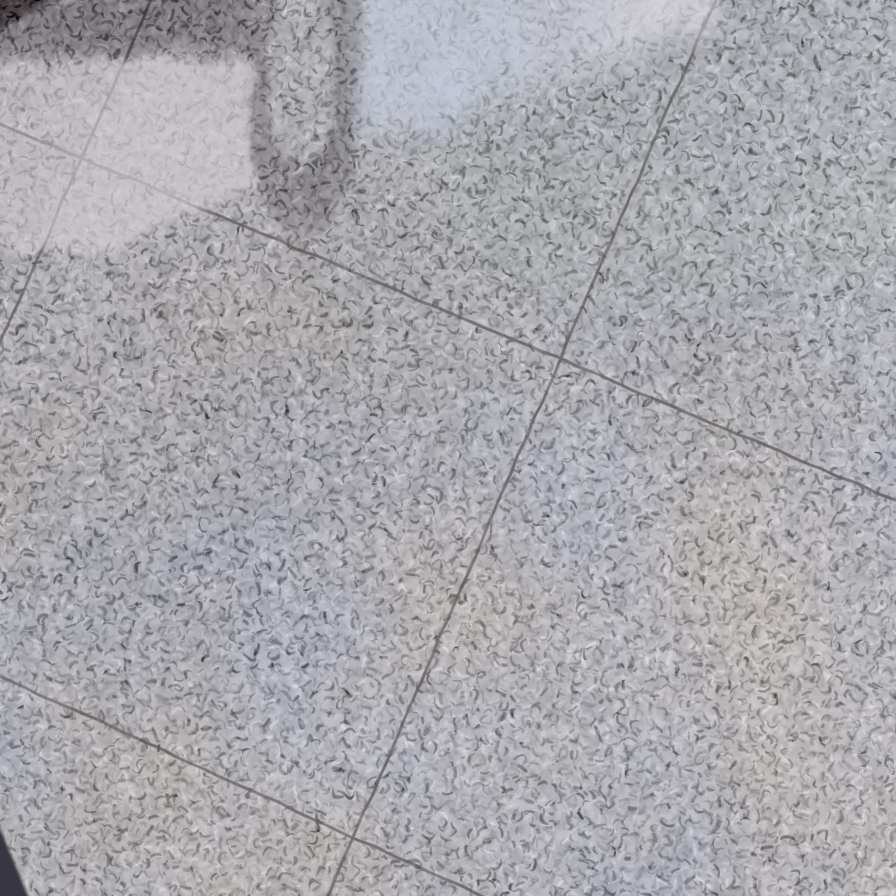
Reproduce this texture procedurally as a Shadertoy shader.

```glsl
vec4 hash4(vec2 p) {
    vec4 q = fract(p.xyxy * vec4(0.1031, 0.1030, 0.0973, 0.1099));
    q += dot(q, q.wzxy + 33.33);
    return fract((q.xxyz + q.yzzw) * q.zywx);
}

float noise(vec2 p) {
    vec2 i = floor(p), f = fract(p);
    f = f * f * (3.0 - 2.0 * f);
    return mix(mix(hash4(i).x, hash4(i + vec2(1, 0)).x, f.x),
               mix(hash4(i + vec2(0, 1)).x, hash4(i + vec2(1, 1)).x, f.x), f.y);
}

float fbm(vec2 p) {
    return 0.55 * noise(p) + 0.3 * noise(p * 2.1 + 7.0) + 0.15 * noise(p * 4.3 + 19.0);
}

// Short bent strokes, one per cell, each with its own angle and strength
float flecks(vec2 p, float seed) {
    vec2 cell = floor(p);
    float ink = 0.0;
    for (int y = -1; y <= 1; y++)
    for (int x = -1; x <= 1; x++) {
        vec2 id = cell + vec2(x, y);
        vec4 h = hash4(id + seed);
        vec4 k = hash4(id + seed + 57.0);
        vec2 q = p - id - h.xy;
        float a = 6.2832 * h.z;
        q = mat2(cos(a), -sin(a), sin(a), cos(a)) * q;
        q.y += (k.x - 0.5) * 2.8 * q.x * q.x;
        q.x -= clamp(q.x, -0.12 - 0.32 * k.y, 0.12 + 0.32 * k.y);
        float shape = 1.0 - smoothstep(0.05, 0.19 + 0.08 * k.z, length(q));
        ink = max(ink, shape * mix(0.25, 1.0, h.w * h.w));
    }
    return ink;
}

// Thin groove through point a along direction dir
float joint(vec2 p, vec2 a, vec2 dir) {
    float d = abs(dot(p - a, normalize(vec2(-dir.y, dir.x))));
    return 1.0 - smoothstep(0.0006, 0.0027, d);
}

float below(float edge, float blur, float v) {
    return 1.0 - smoothstep(edge - blur, edge + blur, v);
}

void mainImage(out vec4 fragColor, in vec2 fragCoord) {
    vec2 uv = fragCoord / iResolution.xy;
    vec2 wob = uv + 0.012 * (vec2(noise(uv * 35.0), noise(uv * 35.0 + 40.0)) - 0.5);

    // Speckled stone
    vec2 p = uv + 0.004 * (vec2(noise(uv * 110.0), noise(uv * 110.0 + 9.0)) - 0.5);
    float dark = 0.25 * flecks(p * 78.0, 3.0) + 0.20 * flecks(p * 96.0 + 0.4, 131.0);
    float pale = flecks(p * 82.0 + 0.7, 277.0);
    float grain = 0.09 * (noise(uv * 170.0) - 0.5) + 0.06 * (noise(uv * 75.0) - 0.5);
    float tone = 0.705 + 0.09 * pale + grain - dark;
    tone += 0.05 * (fbm(uv * 5.0) - 0.5) + 0.025 * (uv.x - uv.y);
    vec3 col = tone * vec3(1.0, 0.99, 1.015);

    // Faint warm and cool stains
    float stain = fbm(uv * 6.0 + 31.0) - 0.5;
    col += stain * vec3(0.06, 0.025, -0.06) * below(0.6, 0.25, uv.y);
    col += vec3(-0.018, 0.0, 0.0) * smoothstep(0.4, 0.9, uv.y) * smoothstep(0.3, 0.6, uv.x);

    // Grooves between tiles
    vec2 g = uv + 0.0025 * (vec2(noise(uv * 45.0), noise(uv * 45.0 + 5.0)) - 0.5);
    float groove = max(joint(g, vec2(0.625, 0.599), vec2(1.0, -0.42)),
                       joint(g, vec2(0.394, 0.066), vec2(1.0, -0.455)));
    groove = max(groove, joint(g, vec2(0.625, 0.599), vec2(0.432, 1.0)));
    groove = max(groove, joint(g, vec2(0.091, 0.823), vec2(0.44, 1.0)));
    col = mix(col, vec3(0.38, 0.36, 0.37), groove * (0.6 + 0.3 * noise(uv * 60.0)));

    // Shadowed reflections along the top
    float shade = 0.16 * smoothstep(0.925, 0.96, wob.y) * below(0.29, 0.02, wob.x);
    float ring = abs(length((wob - vec2(0.338, 0.92)) / vec2(0.052, 0.15)) - 1.0);
    shade = max(shade, 0.13 * below(0.28, 0.15, ring));
    shade += 0.25 * below(0.06, 0.02, wob.x + 2.0 * (1.0 - wob.y));
    col -= shade * vec3(0.95, 1.0, 1.0);

    // Bright window patch
    float lowEdge = 0.722 + 0.45 * max(0.0, wob.x - 0.13);
    float patchMask = smoothstep(lowEdge - 0.012, lowEdge + 0.012, wob.y)
                    * below(0.932, 0.008, wob.y) * below(0.282, 0.006, wob.x);
    patchMask *= mix(0.4, 0.68, smoothstep(0.0, 0.13, uv.x - 0.45 * (uv.y - 0.823)));
    col = mix(col, vec3(0.82, 0.79, 0.82), patchMask);

    // Cool sky sheen
    float skyEdge = 0.83 + 0.36 * (wob.x - 0.4) + 0.06 * (fbm(uv * 14.0) - 0.5);
    float sky = smoothstep(skyEdge - 0.035, skyEdge + 0.045, wob.y)
              * smoothstep(0.37, 0.43, wob.x) * below(0.81, 0.02, wob.x);
    sky *= 0.4 + 0.45 * fbm(uv * vec2(16.0, 9.0) + 3.0);
    vec3 skyColor = mix(vec3(0.77, 0.80, 0.87), vec3(0.86, 0.85, 0.89), smoothstep(0.5, 0.75, uv.x));
    col = mix(col, skyColor, sky);

    // Dark object in the lower corner
    col = mix(col, vec3(0.22, 0.21, 0.25), below(0.075, 0.008, uv.y + 2.4 * uv.x));

    fragColor = vec4(clamp(col, 0.0, 1.0), 1.0);
}
```
